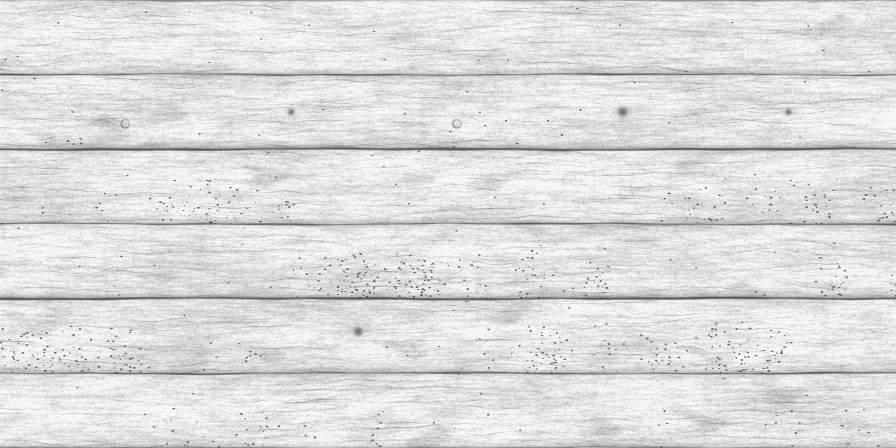
A Shadertoy shader for this texture:

```glsl
const float BOARDS = 6.0;
const vec3 PAINT = vec3(0.897);
const vec3 GAP = vec3(0.33);
const vec3 PIT = vec3(0.34);
const vec3 STAIN = vec3(0.42);
const float GAP_HALF_WIDTH = 0.0019;
const float GAP_WOBBLE = 0.0021;
const float SHADOW_REACH = 0.008;
const float CRACK_DEPTH = 0.20;
const float PIT_RADIUS = 0.38;
const int NAILS = 5;
const float NAIL_START = 0.28;
const float NAIL_STEP = 0.37;
const float NAIL_HEIGHT = 0.724;
const float NAIL_RADIUS = 0.0095;
const vec2 KNOT = vec2(0.80, 0.26);

vec2 hash2(vec2 p) {
    vec3 q = fract(p.xyx * vec3(0.1031, 0.1030, 0.0973));
    q += dot(q, q.yzx + 33.33);
    return fract((q.xx + q.yz) * q.zy);
}

// Cellular noise: distance to the nearest point, and its random id
vec2 cells(vec2 p) {
    vec2 base = floor(p);
    vec2 nearest = vec2(9.0, 0.0);
    for (int j = -1; j <= 1; j++)
    for (int i = -1; i <= 1; i++) {
        vec2 cell = base + vec2(i, j);
        float d = length(cell + hash2(cell) - p);
        if (d < nearest.x) nearest = vec2(d, hash2(cell + 71.7).x);
    }
    return nearest;
}

float disc(float d, float radius, float blur) {
    return 1.0 - smoothstep(radius - blur, radius + blur, d);
}

float waves(float x, float seed) {
    return (sin(x * 5.3 + seed * 2.4) + 0.6 * sin(x * 13.7 + seed * 4.1)
          + 0.4 * sin(x * 31.0 + seed * 1.7)) * 0.5;
}

// Brightness of the weathered paint, from broad stains to fine flecks
float grain(vec2 p) {
    p.y += 0.006 * waves(p.x * 0.6, 1.0);
    float broad = cells(p * vec2(3.0, 14.0)).x;
    float mottle = cells(p * vec2(13.0, 38.0) + 5.0).x;
    float streak = cells(p * vec2(10.0, 115.0)).x;
    float fleck = cells(p * vec2(48.0, 190.0)).x;
    float dust = cells(p * vec2(170.0, 250.0) + 17.0).x;
    return dot(0.45 - vec4(broad, mottle, streak, fleck), vec4(0.11, 0.07, 0.13, 0.11))
         + 0.13 * (0.45 - dust);
}

// Broken hairlines that drift along the grain
float cracks(vec2 p, float pixel) {
    float sum = 0.0;
    for (int i = 0; i < 4; i++) {
        float k = float(i);
        float count = 24.0 + 9.0 * k;
        float lane = (p.y + 0.012 * waves(p.x * (0.5 + 0.2 * k), k)
                    + 0.0012 * sin(p.x * 71.0 + k)) * count;
        float id = floor(lane);
        float seed = hash2(vec2(id, k + 5.0)).x * 20.0;
        float shown = smoothstep(0.2, 0.8, waves(p.x * 0.9 + seed, seed));
        float offset = 0.25 + 0.5 * hash2(vec2(id, k + 9.0)).y;
        sum += shown * disc(abs(fract(lane) - offset) / count, 0.0007, 0.0008 + pixel * 0.5);
    }
    return min(sum, 1.0);
}

// Clustered dark holes, densest low on the middle boards
float pits(vec2 p, float row, float height, float pixel) {
    vec2 scale = vec2(125.0, 190.0);
    vec2 c = cells(p * scale);
    float cluster = smoothstep(0.1, 1.0, waves(p.x * 0.9, row + 2.0) + 0.25 * sin(p.x * 47.0 + row) + 0.2);
    float middle = exp(-0.6 * (row - 1.8) * (row - 1.8));
    float density = 0.32 * cluster * middle * (1.0 - smoothstep(0.2, 0.75, height));
    float radius = PIT_RADIUS * (0.75 + 0.25 * sin(c.y * 97.0));
    return disc(c.x, radius, 0.08 + 0.4 * scale.y * pixel) * step(c.y, density + 0.002);
}

// Dark core with a soft rim
float knot(float d, float radius, float pixel) {
    float rim = exp(-d * d / (radius * radius * 1.2));
    return 0.4 * rim + 0.5 * disc(d, radius * 0.6, radius * 0.25 + pixel);
}

void mainImage(out vec4 fragColor, in vec2 fragCoord) {
    float pixel = 1.0 / iResolution.y;
    vec2 p = fragCoord * pixel;

    // Boards
    float seam = floor(p.y * BOARDS + 0.5);
    float d = p.y - seam / BOARDS - GAP_WOBBLE * waves(p.x * 1.1, seam);
    float row = d < 0.0 ? seam - 1.0 : seam;
    float height = p.y * BOARDS - row;
    vec2 q = p + vec2(hash2(vec2(row, 3.0)).x * 9.0, row * 3.7);
    vec3 color = PAINT + grain(q) + 0.018 * waves(p.x * 0.45, row * 1.6);
    color -= CRACK_DEPTH * cracks(q, pixel);

    // Worn patches
    vec2 patchCell = cells(q * vec2(6.0, 12.0) + 0.15 * sin(q.yx * vec2(90.0, 37.0)));
    color -= 0.08 * disc(patchCell.x, 0.26, 0.10) * step(0.85, patchCell.y);
    color = mix(color, PIT, 0.9 * pits(p, row, height, pixel));

    // Nails: filled pale rings and dark stained heads
    for (int i = 0; i < NAILS; i++) {
        bool pale = i % 2 == 0 && i < NAILS - 1;
        vec2 center = vec2(NAIL_START + NAIL_STEP * float(i), NAIL_HEIGHT + (pale ? 0.0 : 0.026));
        vec2 offset = p - center;
        float r = length(offset);
        float ring = disc(abs(r - NAIL_RADIUS), 0.0014, 0.0012 + 0.5 * pixel);
        float head = (0.55 - 25.0 * (offset.x + offset.y) * 0.7) * ring + 0.12 * disc(r, NAIL_RADIUS, pixel);
        float size = NAIL_RADIUS * (i == 3 ? 1.6 : 1.0);
        color = mix(color, STAIN, pale ? head : knot(r, size, pixel));
    }
    color = mix(color, STAIN, knot(length(p - KNOT), NAIL_RADIUS * 1.4, pixel));

    // Seams: alternately heavy and thin, with a shaded lower board edge
    float heavy = 0.5 + 0.5 * cos(3.14159 * seam);
    float outer = seam < 0.5 || seam > BOARDS - 0.5 ? 0.5 : 1.0;
    float wear = 0.65 + 0.4 * heavy + 0.45 * waves(p.x * 1.7, seam + 6.0);
    float shade = exp(-abs(d) / SHADOW_REACH) * (d > 0.0 ? 0.26 + 0.14 * heavy : 0.10);
    color *= 1.0 - shade * outer;
    float gap = disc(abs(d), GAP_HALF_WIDTH * max(wear, 0.3), 0.001 + 0.5 * pixel);
    color = mix(color, GAP, outer * gap * clamp(0.65 + 0.3 * wear, 0.6, 0.95));

    fragColor = vec4(clamp(color, 0.0, 0.97), 1.0);
}
```
